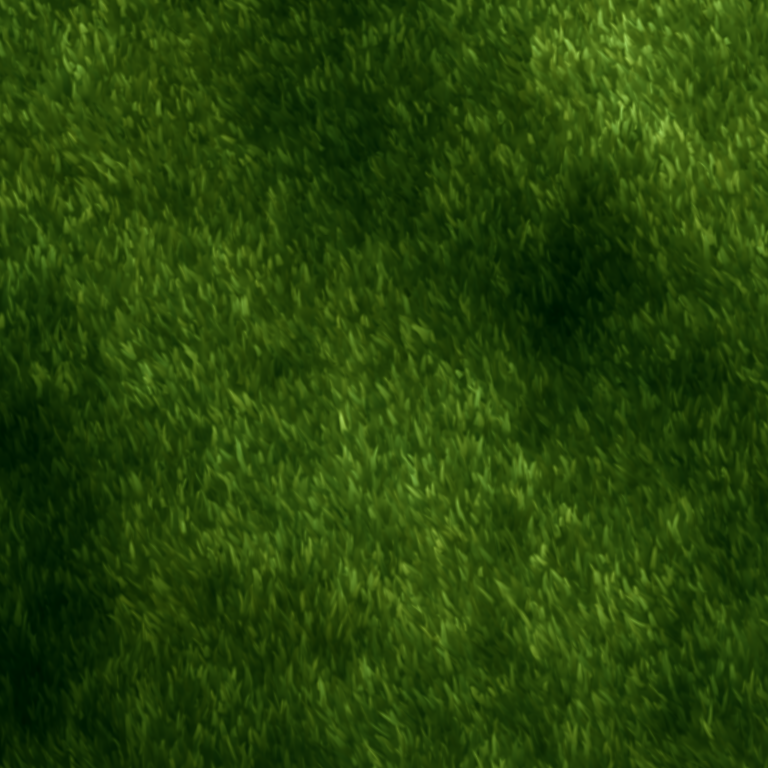
This texture is drawn by a Shadertoy shader. Its source:

```glsl
// Soft, dense lawn of leaning grass blades under patchy light
#define LAYERS 7
#define CELL vec2(0.020, 0.028)
#define BLADE_LENGTH 0.046
#define BLADE_WIDTH 0.0036
#define SOFTNESS 0.0027
#define LEAN -0.36
#define LEAN_SPREAD 0.95
#define OPACITY 0.78
#define EXPOSURE 0.385
#define PATCHINESS 0.75
#define CLUMPING 0.62
#define POOL_STRENGTH 1.3

float hash(vec2 p) {
    return fract(sin(dot(p, vec2(127.1, 311.7))) * 43758.5453);
}

float noise(vec2 p) {
    vec2 i = floor(p), f = fract(p);
    f = f * f * (3.0 - 2.0 * f);
    return mix(mix(hash(i), hash(i + vec2(1, 0)), f.x),
               mix(hash(i + vec2(0, 1)), hash(i + vec2(1, 1)), f.x), f.y);
}

float fbm(vec2 p) {
    float sum = 0.0, gain = 0.5;
    for (int i = 0; i < 4; i++) {
        sum += gain * noise(p);
        p = p * 2.03 + 17.3;
        gain *= 0.55;
    }
    return sum / 1.01;
}

// Broad pools of light and shade: centre, radius, strength
float lighting(vec2 uv) {
    vec4 pools[8] = vec4[8](
        vec4(0.90, 0.95, 0.23, 0.52), vec4(0.78, 0.60, 0.17, -0.36),
        vec4(0.46, 0.89, 0.17, -0.25), vec4(0.06, 0.15, 0.20, -0.36),
        vec4(0.52, 0.36, 0.22, 0.22), vec4(0.14, 0.74, 0.18, 0.18),
        vec4(0.00, 0.46, 0.12, -0.24), vec4(0.98, 0.38, 0.13, -0.20));
    float light = 1.0 + PATCHINESS * (fbm(uv * 7.0 + 3.7) - 0.5);
    for (int i = 0; i < 8; i++) {
        vec2 d = (uv - pools[i].xy) / pools[i].z;
        light += POOL_STRENGTH * pools[i].w * exp(-dot(d, d));
    }
    return max(light, 0.36);
}

// Coverage (x) and position along the blade from root to tip (y)
vec2 blade(vec2 p, float angle, float len, float width, float bend) {
    float c = cos(angle), s = sin(angle);
    vec2 q = vec2(c * p.x - s * p.y, s * p.x + c * p.y);
    float along = q.y / len;
    float side = abs(q.x - bend * along * (1.0 - along));
    float halfWidth = width * (1.0 - 0.6 * clamp(along, 0.0, 1.0));
    float cover = 1.0 - smoothstep(halfWidth - SOFTNESS, halfWidth + SOFTNESS, side);
    cover *= smoothstep(0.0, 0.3, along) * (1.0 - smoothstep(0.65, 1.0, along));
    return vec2(cover, clamp(along, 0.0, 1.0));
}

// Shade (x) and warmth (y) of the stacked blades
vec2 grass(vec2 uv) {
    vec2 tone = vec2(0.45 + 0.3 * noise(uv * vec2(90.0, 60.0)), 0.5);
    for (int layer = 0; layer < LAYERS; layer++) {
        vec2 shift = vec2(0.37, 0.61) * float(layer);
        vec2 grid = uv / CELL + shift;
        vec2 home = floor(grid);
        // Far rows first, so that near blades overlap them
        for (int y = 0; y >= -2; y--) {
            for (int x = -1; x <= 2; x++) {
                vec2 id = home + vec2(x, y);
                vec2 seed = id + 57.0 * float(layer);
                vec2 jitter = vec2(hash(seed), hash(seed + 11.3));
                vec2 root = (id + jitter - shift) * CELL;
                float drift = noise(root * 16.0 + 5.0) - 0.5;
                float angle = LEAN + LEAN_SPREAD * (hash(seed + 23.7) - 0.5) + 0.7 * drift;
                float size = hash(seed + 31.9);
                float len = BLADE_LENGTH * mix(0.4, 1.0, size);
                len *= mix(1.0, 0.75, clamp(root.y, 0.0, 1.0));
                float width = BLADE_WIDTH * mix(0.65, 1.35, hash(seed + 83.9));
                float bend = 0.022 * (hash(seed + 43.1) - 0.5);
                vec2 shape = blade(uv - root, angle, len, width, bend);
                float vigour = hash(seed + 59.3);
                float clump = 1.0 + CLUMPING * (noise(root * vec2(38.0, 26.0) + 9.0) - 0.5);
                float shade = mix(0.62, 1.42, vigour * vigour) * mix(0.65, 1.1, shape.y);
                vec2 bladeTone = vec2(shade * clump, hash(seed + 71.7));
                tone = mix(tone, bladeTone, shape.x * OPACITY);
            }
        }
    }
    return tone;
}

// Deep green to yellow-green, driven by the green level
vec3 grassColour(float green, float warmth) {
    float lift = green - 0.14;
    float red = 0.04 + 0.88 * lift + 0.10 * green * warmth;
    float blue = 0.01 + 0.10 * lift + 0.65 * lift * max(lift, 0.0) - 0.05 * green * warmth;
    return clamp(vec3(red, green, blue), 0.0, 1.0);
}

void mainImage(out vec4 fragColor, in vec2 fragCoord) {
    vec2 uv = fragCoord / iResolution.xy;
    vec2 tone = grass(uv);
    float green = EXPOSURE * lighting(uv) * tone.x;
    float warmth = (tone.y - 0.5) + 0.9 * (fbm(uv * 5.0 + 20.0) - 0.5);
    fragColor = vec4(grassColour(green, warmth), 1.0);
}
```
